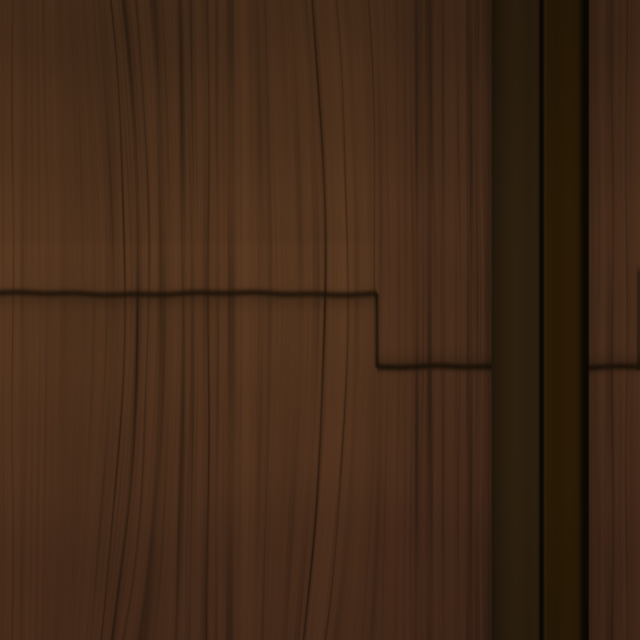
A Shadertoy shader for this texture:

```glsl
// Dark walnut panelling with a stepped seam and a shadowed vertical post.
#define SEAM_LEFT_Y 0.541
#define SEAM_RIGHT_Y 0.426
#define STEP_X 0.589
#define POST_LEFT 0.768
#define POST_RIGHT 0.920
#define POST_GROOVE 0.846
#define GRAIN_BEND 0.031
#define GRAIN_DEPTH 0.22
#define WOOD_LIGHT vec3(0.325, 0.208, 0.122)
#define WOOD_RED vec3(0.290, 0.175, 0.112)
#define WOOD_DARK vec3(0.105, 0.066, 0.030)

float hash(float n) { return fract(sin(n * 127.1 + 11.7) * 4375.85); }

float bell(float d, float width) { return exp(-d * d / (width * width)); }

// Soft-edged interval, never sharper than one pixel
float band(float a, float b, float soft, float x) {
    float s = max(soft, 1.0 / iResolution.y);
    return smoothstep(a - s, a + s, x) * (1.0 - smoothstep(b - s, b + s, x));
}

// Fine line that keeps its weight when it is thinner than a pixel
float hairline(float d, float width) {
    float w = max(width, 0.7 / iResolution.y);
    return bell(d, w) * width / w;
}

// One-dimensional cellular noise: scattered fibres fading along their length
float fibres(float x, float y, float count, float seed) {
    float cell = floor(x * count), ink = 0.0;
    for (int i = -1; i <= 1; i++) {
        float id = cell + float(i);
        float r = hash(id + seed);
        float centre = (id + 0.2 + 0.6 * hash(id + seed + 41.0)) / count;
        float fade = 0.65 + 0.35 * sin(y * (4.0 + 9.0 * r) + r * 40.0);
        ink += r * r * fade * hairline(x - centre, (0.12 + 0.2 * r) / count);
    }
    return ink;
}

// Broad tonal streaks from layered sines
float streaks(float x, float y) {
    float sum = 0.0, amp = 0.5, freq = 38.0;
    for (int i = 0; i < 4; i++) {
        sum += amp * sin(x * freq + 1.4 * sin(x * freq * 0.37 + y * 1.3) + float(i) * 2.1);
        freq *= 2.13;
        amp *= 0.68;
    }
    return sum;
}

// Long cracks: position, width, strength above and below the seam
float cracks(float x, float y) {
    const vec4 lines[11] = vec4[11](
        vec4(0.020, 0.0016, 0.35, 0.30), vec4(0.195, 0.0018, 0.65, 0.60),
        vec4(0.216, 0.0016, 0.20, 0.55), vec4(0.232, 0.0018, 0.45, 0.40),
        vec4(0.285, 0.0016, 0.35, 0.35), vec4(0.326, 0.0017, 0.35, 0.60),
        vec4(0.508, 0.0019, 0.75, 0.80), vec4(0.543, 0.0016, 0.40, 0.55),
        vec4(0.586, 0.0014, 0.40, 0.15), vec4(0.957, 0.0018, 0.35, 0.45),
        vec4(0.979, 0.0016, 0.40, 0.35));
    float below = 1.0 - smoothstep(0.53, 0.55, y), ink = 0.0;
    for (int i = 0; i < 11; i++) {
        vec4 c = lines[i];
        float wave = 0.0012 * sin(y * 13.0 + float(i) * 2.0);
        float fade = 0.85 + 0.15 * sin(y * 17.0 + float(i) * 3.0);
        ink += mix(c.z, c.w, below) * fade * hairline(x - c.x - wave, c.y);
    }
    return ink;
}

vec3 wood(vec2 p) {
    // Grain bows to the right near the seam in two places
    float t = (p.y - 0.57) * 2.0;
    float bow = bell(p.x - 0.18, 0.085) + 0.9 * bell(p.x - 0.50, 0.085);
    float x = p.x + GRAIN_BEND * t * t * bow;

    float redness = 0.75 * (1.0 - smoothstep(0.05, 0.55, p.y)) + 0.4 * band(0.6, 1.1, 0.06, p.x);
    vec3 col = mix(WOOD_LIGHT, WOOD_RED, min(redness, 1.0));
    col *= 1.0 - 0.17 * smoothstep(0.62, 1.0, p.y) - 0.08 * smoothstep(0.35, 0.0, p.y);
    col *= 1.0 + 0.05 * band(SEAM_LEFT_Y, 0.62, 0.006, p.y) * step(p.x, STEP_X);
    col *= 1.0 - 0.07 * bell(p.x - 0.19, 0.09) - 0.11 * smoothstep(0.60, 0.72, p.x);
    col *= 1.0 + 0.055 * streaks(x, p.y) + 0.012 * sin(p.y * 31.0 + sin(p.x * 9.0));

    // Fibre density rises in the close-grained strips
    float dense = 0.7 + 0.5 * band(0.16, 0.33, 0.03, p.x) + 0.9 * band(0.635, 0.755, 0.015, p.x);
    float ink = fibres(x, p.y, 48.0, 3.0) + 0.8 * fibres(x, p.y, 105.0, 67.0);
    ink += 0.5 * fibres(x + 0.002 * sin(p.y * 9.0), p.y, 190.0, 151.0);
    col *= 1.0 - min(GRAIN_DEPTH * dense * ink, 0.5);
    return mix(col, WOOD_DARK, min(0.85 * cracks(x, p.y), 0.9));
}

// Stepped joint: two horizontal runs and the short upright between them
float seam(vec2 p) {
    float wobble = 0.0015 * sin(p.x * 19.0 + 1.0) + 0.0008 * sin(p.x * 67.0);
    float left = p.y - SEAM_LEFT_Y - wobble, right = p.y - SEAM_RIGHT_Y - wobble;
    float runLeft = 1.0 - smoothstep(STEP_X - 0.002, STEP_X + 0.002, p.x);
    float ink = runLeft * (0.70 * bell(left, 0.0055) + 0.16 * bell(left + 0.008, 0.014));
    ink += (1.0 - runLeft) * (0.75 * bell(right, 0.0055) + 0.20 * bell(right - 0.006, 0.014));
    ink += 0.8 * band(SEAM_RIGHT_Y, SEAM_LEFT_Y, 0.002, p.y) * bell(p.x - STEP_X, 0.003);
    ink += 0.6 * band(SEAM_RIGHT_Y, 0.58, 0.01, p.y) * bell(p.x - 0.998, 0.003);
    return min(ink, 0.9);
}

vec3 post(vec2 p) {
    float brassSide = smoothstep(POST_GROOVE - 0.003, POST_GROOVE + 0.005, p.x);
    vec3 col = mix(vec3(0.172, 0.120, 0.056), vec3(0.162, 0.102, 0.022), brassSide);
    col *= 1.0 - 0.12 * smoothstep(0.6, 1.0, p.y) - 0.08 * smoothstep(0.3, 0.0, p.y);
    col *= 1.0 + 0.03 * sin(p.x * 150.0);
    col *= 1.0 - 0.28 * bell(p.x - POST_LEFT, 0.014);
    col *= 1.0 - 0.80 * bell(p.x - POST_GROOVE, 0.004);
    col += 0.025 * hairline(p.x - POST_GROOVE - 0.006, 0.0015);
    return col * (1.0 - 0.72 * smoothstep(0.901, 0.914, p.x));
}

void mainImage(out vec4 fragColor, in vec2 fragCoord) {
    vec2 p = fragCoord / iResolution.xy;
    vec3 col = mix(wood(p), WOOD_DARK, seam(p));
    col *= 1.0 - 0.18 * bell(p.x - POST_LEFT, 0.012) - 0.15 * bell(p.x - POST_RIGHT, 0.01);
    col = mix(col, post(p), band(POST_LEFT, POST_RIGHT, 0.0015, p.x));
    fragColor = vec4(col, 1.0);
}
```
